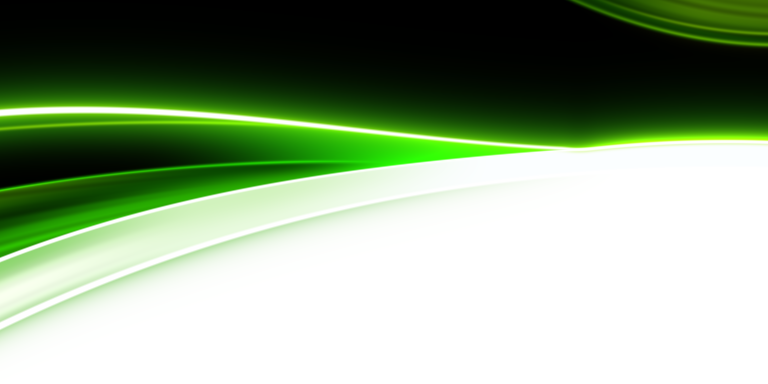
A Shadertoy shader for this background:

```glsl
// Glossy green ribbons sweeping over a white ground beneath a black sky.
// Each ribbon edge is a cubic in x; signed heights above these edges
// drive the fills, glows, shadows and bright strokes.

const vec3 GREEN = vec3(0.07, 0.40, 0.03);
const vec3 OLIVE = vec3(0.34, 0.45, 0.00);
const vec3 LEAF  = vec3(0.16, 0.68, 0.00);
const vec3 LIME  = vec3(0.65, 0.95, 0.02);
const vec3 PALE  = vec3(0.82, 0.95, 0.74);
const vec3 SHADE = vec3(0.45, 0.78, 0.32);
const vec3 WHITE = vec3(1.0);

float cubic(float x, vec4 k) {
    return k.x + x * (k.y + x * (k.z + x * k.w));
}

float stroke(float d, float halfWidth, float aa) {
    return 1.0 - smoothstep(halfWidth - aa, halfWidth + aa, abs(d));
}

float bell(float d, float width) {
    return exp(-d * d / (width * width));
}

float fall(float d, float width) {
    return exp(-max(d, 0.0) / width);
}

float noise1(float x) {
    float i = floor(x), f = fract(x);
    vec2 h = fract(sin(vec2(i, i + 1.0) * 127.1) * 4375.5);
    return mix(h.x, h.y, f * f * (3.0 - 2.0 * f));
}

// Black sky, the halo over the ridge and the green hollow below it
vec3 skyAndHollow(float x, float d, float rise, float aa) {
    float right = smoothstep(1.40, 1.70, x);
    vec3 above = GREEN * exp(-pow(max(d, 0.0) / 0.085, 1.4))
               + OLIVE * fall(d, 0.024)
               + right * LIME * fall(d, 0.013);
    vec3 below = GREEN * bell(d, 0.085) + OLIVE * fall(-d, 0.028);
    below += vec3(0.01, 0.40, 0.0) * smoothstep(0.35, 1.10, x) * (1.0 - 0.6 * bell(d, 0.05));
    below += LEAF * 0.7 * fall(rise, 0.045) * smoothstep(0.2, 0.8, x);
    return mix(below, above, smoothstep(-aa, aa, d));
}

// Translucent fan with streaks running along its length
vec3 fanColor(float x, float d, float rise) {
    float t = clamp(rise / max(rise - d, 0.01), 0.0, 1.0);
    float left = 1.0 - smoothstep(0.0, 0.65, x);
    vec3 c = mix(LEAF, vec3(0.03, 0.28, 0.0), smoothstep(0.05, 0.85, t));
    c += left * vec3(0.16, 0.12, 0.0) * smoothstep(0.55, 1.0, t);
    c *= 1.0 - 0.45 * left * bell(t - 0.58, 0.2);
    float streak = noise1(t * 13.0 + x * 5.0);
    return c * (1.0 + 0.4 * left * (streak - 0.5));
}

// Pale band between the two white rims
vec3 bandColor(float x, float t) {
    float left = 1.0 - smoothstep(0.0, 0.55, x);
    vec3 c = mix(PALE, vec3(0.91, 0.98, 0.87), smoothstep(0.9, 0.1, t));
    c = mix(c, SHADE, 0.75 * left * smoothstep(0.45, 0.95, t));
    c = mix(c, vec3(0.96, 0.99, 0.92), left * bell(t - 0.42, 0.22));
    c = mix(c, SHADE, 0.45 * left * smoothstep(0.25, 0.0, t));
    c *= 1.0 + 0.06 * left * (noise1(t * 11.0) - 0.5);
    return mix(c, vec3(0.985, 0.995, 1.0), smoothstep(0.65, 1.30, x));
}

// Lit disc edge in the upper right corner
vec3 cornerDisc(vec3 col, float x, float d, float aa) {
    float lit = smoothstep(1.45, 1.85, x);
    vec3 c = mix(vec3(0.04, 0.20, 0.0), vec3(0.25, 0.43, 0.01), smoothstep(0.01, 0.08, d) * lit);
    c *= 0.8 + 0.45 * noise1(d * 75.0 + x * 3.0);
    c += vec3(0.28, 0.40, 0.0) * (0.4 + 0.6 * lit) * bell(d - 0.005, 0.006);
    c += vec3(0.25, 0.32, 0.0) * lit * bell(d - 0.034, 0.005);
    col += vec3(0.06, 0.07, 0.0) * fall(-d, 0.012) * lit;
    return mix(col, c, smoothstep(-0.006 - aa, 0.003 + aa, d));
}

void mainImage(out vec4 fragColor, in vec2 fragCoord) {
    vec2 p = fragCoord / iResolution.xy * vec2(2.0, 1.0);
    float x = p.x, y = p.y, aa = 1.0 / iResolution.y;

    // Ribbon edges
    float crest = 0.631 - 0.152 * (x - 1.89) * (x - 1.89);
    float ridge = mix(cubic(x, vec4(0.706, 0.0752, -0.1984, 0.0709)), crest,
                      smoothstep(1.46, 1.56, x));
    float upper = mix(cubic(x, vec4(0.323, 0.3893, -0.1837, 0.0345)), ridge,
                      smoothstep(1.48, 1.60, x));
    float lower = cubic(x, vec4(0.151, 0.4781, -0.1607, 0.012));
    float fan   = cubic(x, vec4(0.505, 0.172, -0.101, 0.0));
    float gold  = cubic(x, vec4(0.664, 0.079, -0.090, 0.0));
    float u = 2.0 - x;
    float disc  = 0.878 + 0.029 * u + 0.40 * u * u;

    // Dark upper half
    float rise = y - upper;
    vec3 col = skyAndHollow(x, y - ridge, rise, aa);
    float fanFade = 1.0 - smoothstep(0.65, 1.03, x);
    col = mix(col, fanColor(x, y - fan, rise), fanFade * smoothstep(aa, -aa, y - fan));
    col += vec3(0.08, 0.50, 0.0) * fanFade * bell(y - fan, 0.0045);
    float goldFade = 1.0 - smoothstep(0.45, 1.0, x);
    col += vec3(0.30, 0.32, 0.0) * goldFade * bell(y - gold, 0.005);
    col = cornerDisc(col, x, y - disc, aa);

    // White ground with the soft shadow of the band
    float shadow = 0.85 * fall(lower - y, 0.026) * (1.0 - smoothstep(0.3, 1.65, x));
    vec3 ground = mix(WHITE, SHADE, shadow);
    float t = clamp((y - lower) / max(upper - lower, 0.01), 0.0, 1.0);
    ground = mix(ground, bandColor(x, t), smoothstep(-aa, aa, y - lower));
    col = mix(col, ground, smoothstep(aa, -aa, rise));

    // Bright rims
    float ridgeWidth = mix(0.0085, 0.004, smoothstep(0.0, 1.4, x));
    col = mix(col, LIME, 0.6 * bell(y - ridge, ridgeWidth * 1.6));
    col = mix(col, WHITE, stroke(y - ridge, ridgeWidth, 1.5 * aa));
    col = mix(col, WHITE, stroke(rise, mix(0.006, 0.003, min(x, 1.0)), 1.2 * aa));
    col = mix(col, WHITE, stroke(y - lower, mix(0.010, 0.005, min(x, 1.0)), 1.5 * aa));
    fragColor = vec4(clamp(col, 0.0, 1.0), 1.0);
}
```
